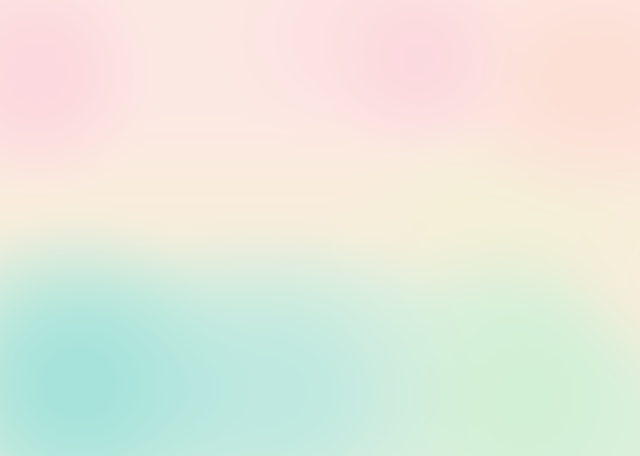
Write a Shadertoy shader that draws this background.

```glsl
// Soft pastel mesh gradient: pink and peach glows above, teal and mint below.

const float ASPECT = 512.0 / 364.0;

const vec3 BLUSH  = vec3(0.99, 0.91, 0.89);
const vec3 CREAM  = vec3(0.973, 0.93, 0.86);
const vec3 PALE_MINT = vec3(0.87, 0.94, 0.87);
const vec3 PINK   = vec3(0.99, 0.85, 0.87);
const vec3 ROSE   = vec3(0.985, 0.845, 0.87);
const vec3 PEACH  = vec3(0.99, 0.875, 0.835);
const vec3 YELLOW = vec3(0.95, 0.94, 0.84);
const vec3 TEAL   = vec3(0.655, 0.89, 0.86);
const vec3 AQUA   = vec3(0.74, 0.91, 0.88);
const vec3 MINT   = vec3(0.825, 0.94, 0.84);

// Blend a round glow with a flat core and a smooth rim into the colour below.
vec3 addGlow(vec3 below, vec2 p, vec2 center, vec2 radii, vec3 tint, float opacity) {
    float d = length((p - center) / radii);
    return mix(below, tint, opacity * (1.0 - smoothstep(0.1, 1.0, d)));
}

// Vertical wash from blush through cream to pale mint; cream hangs lower at right.
vec3 wash(vec2 p) {
    float sag = 0.22 * smoothstep(1.05, 1.45, p.x);
    vec3 color = mix(CREAM, BLUSH, smoothstep(0.5, 0.8, p.y));
    return mix(PALE_MINT, color, smoothstep(0.28, 0.56, p.y + sag));
}

void mainImage(out vec4 fragColor, in vec2 fragCoord) {
    vec2 p = fragCoord / iResolution.xy * vec2(ASPECT, 1.0);
    vec3 color = wash(p);

    // Middle band
    color = addGlow(color, p, vec2(1.12, 0.53), vec2(0.42, 0.25), YELLOW, 0.7);

    // Lower glows
    color = addGlow(color, p, vec2(1.15, 0.13), vec2(0.40, 0.42), MINT, 1.0);
    color = addGlow(color, p, vec2(0.57, 0.14), vec2(0.52, 0.40), AQUA, 0.95);
    color = addGlow(color, p, vec2(0.17, 0.16), vec2(0.42, 0.41), TEAL, 1.0);

    // Upper glows
    color = addGlow(color, p, vec2(1.31, 0.83), vec2(0.42, 0.34), PEACH, 0.95);
    color = addGlow(color, p, vec2(0.82, 0.92), vec2(0.40, 0.30), PINK, 0.45);
    color = addGlow(color, p, vec2(0.92, 0.87), vec2(0.24, 0.25), ROSE, 0.75);
    color = addGlow(color, p, vec2(0.08, 0.84), vec2(0.30, 0.31), PINK, 1.0);

    fragColor = vec4(color, 1.0);
}
```
